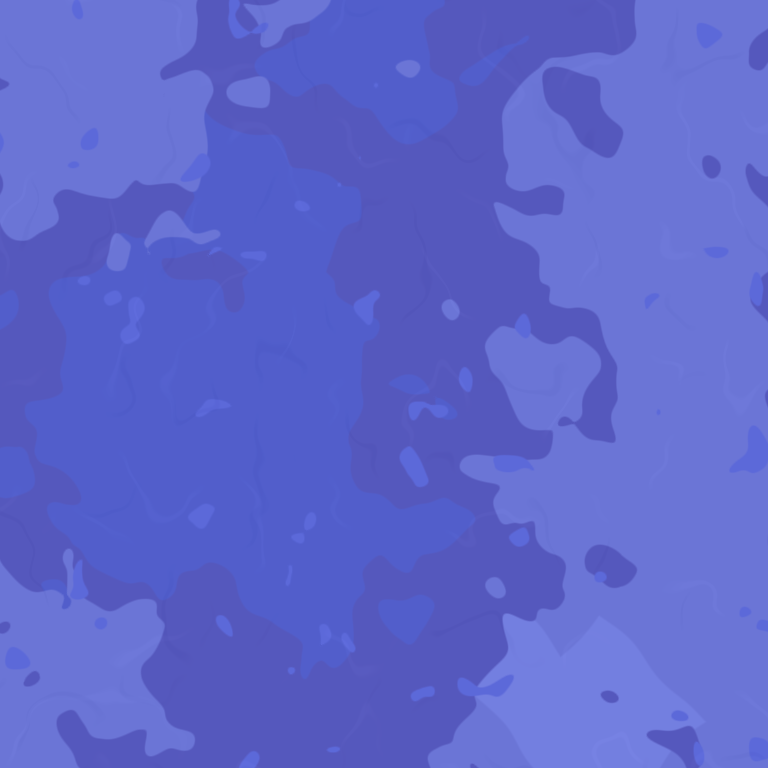
Write a Shadertoy shader that draws this texture.

```glsl
// Flat patches of violet, blue and periwinkle with ragged edges and small flecks.

const vec3 VIOLET     = vec3(0.335, 0.345, 0.740);
const vec3 DEEP_BLUE  = vec3(0.320, 0.370, 0.798);
const vec3 PERIWINKLE = vec3(0.420, 0.460, 0.840);
const vec3 PALE       = vec3(0.452, 0.497, 0.878);
const vec3 BRIGHT     = vec3(0.360, 0.410, 0.852);

// Random unit gradient for a lattice cell
vec2 cellGradient(vec2 cell) {
    vec3 h = fract(cell.xyx * vec3(0.1031, 0.1030, 0.0973));
    h += dot(h, h.yzx + 33.33);
    float angle = 6.2832 * fract((h.x + h.y) * h.z);
    return vec2(cos(angle), sin(angle));
}

// Gradient noise, about -0.7 to 0.7
float gradientNoise(vec2 p) {
    vec2 i = floor(p), f = p - i;
    vec2 u = f * f * f * (f * (f * 6.0 - 15.0) + 10.0);
    vec2 e = vec2(1.0, 0.0);
    float a = dot(cellGradient(i), f);
    float b = dot(cellGradient(i + e), f - e);
    float c = dot(cellGradient(i + e.yx), f - e.yx);
    float d = dot(cellGradient(i + e.xx), f - e.xx);
    return mix(mix(a, b, u.x), mix(c, d, u.x), u.y);
}

// Two octaves that give blobs with smaller bumps
float raggedNoise(vec2 p, float scale, float seed) {
    vec2 q = p * scale + seed;
    return gradientNoise(q) + 0.5 * gradientNoise(q * 2.1 + 7.3);
}

vec2 warp(vec2 p, float scale, float amount) {
    vec2 q = p * scale + 60.0;
    return p + amount * vec2(gradientNoise(q), gradientNoise(q + 31.7));
}

// Antialiased coverage of the region where the field is positive
float coverage(float field) {
    float w = max(fwidth(field), 1e-4);
    return smoothstep(-w, w, field);
}

// Positive inside a disc, in canvas units
float disc(vec2 p, vec2 center, float radius) {
    return radius - length(p - center);
}

float diamond(vec2 p, vec2 center, float radius) {
    vec2 d = abs(p - center);
    return radius - d.x - d.y;
}

// Broad layout of the light areas: right band and two left corners
float lightLayout(vec2 p) {
    float edge = 0.70 + 0.10 * smoothstep(0.75, 1.0, p.y)
                      - 0.13 * (1.0 - smoothstep(0.05, 0.25, p.y));
    float band = min(p.x - edge, 1.02 - p.x);
    float corners = max(disc(p, vec2(0.07, 0.95), 0.23),
                        disc(p, vec2(0.05, 0.09), 0.14));
    return max(band, corners);
}

// Broad layout of the deep blue areas
float blueLayout(vec2 p) {
    float body = max(disc(p, vec2(0.26, 0.46), 0.23),
                     disc(p, vec2(0.42, 0.32), 0.14));
    float upper = max(disc(p, vec2(0.32, 0.72), 0.11),
                      disc(p, vec2(0.50, 0.94), 0.12));
    return max(body, upper);
}

// Thin broken lines along the zero level of a noise
float hairlines(vec2 p, float seed) {
    float line = abs(gradientNoise(warp(p, 22.0, 0.025) * vec2(9.0, 6.0) + seed));
    float gaps = smoothstep(0.0, 0.2, gradientNoise(p * 8.0 + seed + 17.0));
    return gaps * (1.0 - smoothstep(0.01, 0.035, line));
}

void mainImage(out vec4 fragColor, in vec2 fragCoord) {
    vec2 p = fragCoord / iResolution.xy;
    vec2 q = warp(p, 11.0, 0.03);

    // Large patches, with limited depth so islands and holes can break through
    float lightField = clamp(lightLayout(p), -0.14, 0.11)
                     + 0.23 * raggedNoise(q, 9.5, 3.0);
    float blueField = clamp(blueLayout(p), -0.13, 0.12)
                    + 0.18 * raggedNoise(q, 9.0, 41.0);
    float paleField = max(diamond(p, vec2(0.78, 0.06), 0.14),
                          diamond(p, vec2(0.66, 0.13), 0.09))
                    + 0.04 * gradientNoise(p * 9.0 + 5.0);

    // Small bright flecks
    float fleckField = raggedNoise(q, 14.0, 83.0) - 0.46;

    // Layers from back to front
    vec3 color = mix(VIOLET, DEEP_BLUE, coverage(blueField));
    vec3 lightColor = mix(PERIWINKLE, PALE, coverage(paleField));
    color = mix(color, lightColor, coverage(lightField));
    color = mix(color, BRIGHT, coverage(fleckField));

    // Faint surface lines
    color += 0.012 * (hairlines(p, 12.0) - hairlines(p, 95.0));

    fragColor = vec4(color, 1.0);
}
```
